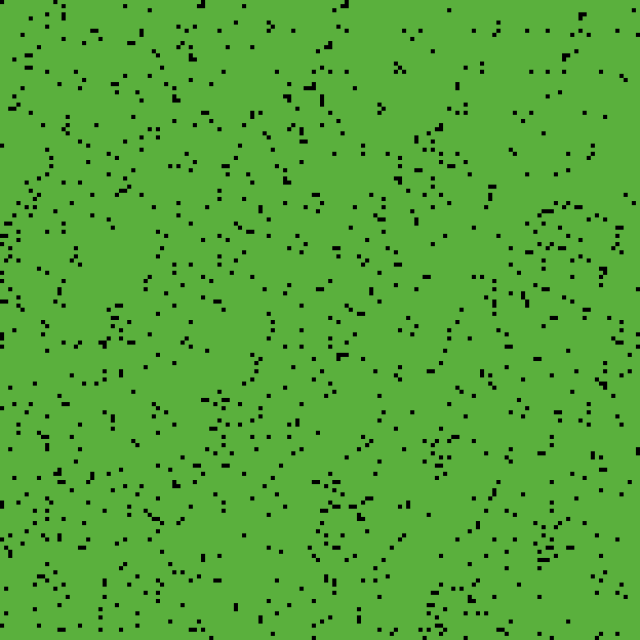
Reproduce this texture procedurally as a WebGL 1 fragment shader.

```glsl
precision highp float;

uniform vec2 u_resolution;

const float CELLS_ACROSS = 156.0;
const float SPECK_SHARE = 0.049;
const vec3 GRASS_GREEN = vec3(0.353, 0.690, 0.240);
const vec3 SPECK_BLACK = vec3(0.0);

float hash(vec2 p) {
  return fract(sin(dot(p, vec2(127.1, 311.7))) * 43758.5453);
}

// 1 where the grid cell is a speck, 0 elsewhere
float speck(vec2 cell, float share) {
  return 1.0 - step(share, hash(cell + 0.5));
}

// Speck coverage of a square pixel, blended over the nearest cell corner
float speckCoverage(vec2 p, float pixelWidth, float share) {
  vec2 corner = floor(p + 0.5);
  vec2 blend = clamp((p - corner) / pixelWidth + 0.5, 0.0, 1.0);
  float below = mix(speck(corner - 1.0, share),
                    speck(corner - vec2(0.0, 1.0), share), blend.x);
  float above = mix(speck(corner - vec2(1.0, 0.0), share),
                    speck(corner, share), blend.x);
  return mix(below, above, blend.y);
}

void main() {
  float pixelWidth = CELLS_ACROSS / min(u_resolution.x, u_resolution.y);
  vec2 p = gl_FragCoord.xy * pixelWidth;
  float coverage = speckCoverage(p, pixelWidth, SPECK_SHARE);
  gl_FragColor = vec4(mix(GRASS_GREEN, SPECK_BLACK, coverage), 1.0);
}
```
